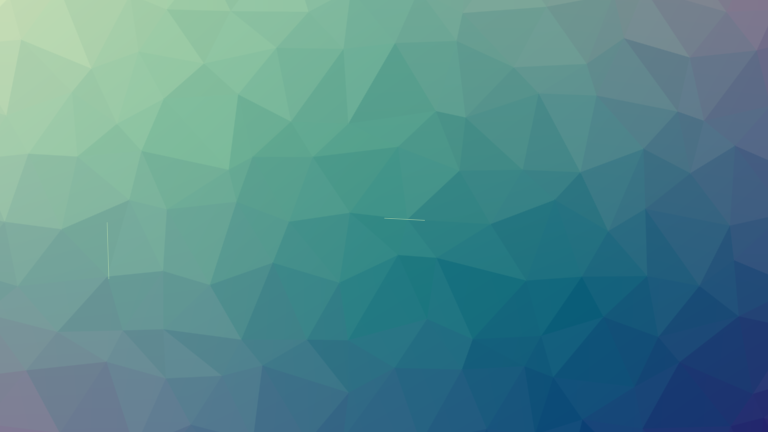
This background is drawn by a Shadertoy shader. Its source:

```glsl
// Low-poly gradient: a jittered, staggered lattice is cut into triangles,
// and each facet takes its tone from a smooth two-way colour field
// running from pale lime (top left) through teal to indigo (bottom right).

const vec2 CELL = vec2(0.139, 0.125);   // lattice spacing, in canvas heights
const float JITTER = 0.62;              // full range of vertex displacement
const float FLATNESS = 0.82;            // 1 = one tone per facet
const float TONE_RANGE = 0.035;         // random light and dark between facets

vec2 hash22(vec2 p) {
    vec3 q = fract(p.xyx * vec3(0.1031, 0.1030, 0.0973));
    q += dot(q, q.yzx + 33.33);
    return fract((q.xx + q.yz) * q.zy);
}

// Piecewise linear blend of five evenly spaced colours
vec3 ramp(float x, vec3 a, vec3 b, vec3 c, vec3 d, vec3 e) {
    vec4 t = clamp(x * 4.0 - vec4(0.0, 1.0, 2.0, 3.0), 0.0, 1.0);
    return mix(mix(mix(mix(a, b, t.x), c, t.y), d, t.z), e, t.w);
}

// Background colour at uv in 0..1
vec3 colourField(vec2 uv) {
    vec3 top = ramp(uv.x, vec3(.80, .88, .72), vec3(.62, .80, .65),
        vec3(.47, .70, .61), vec3(.47, .61, .58), vec3(.50, .45, .55));
    vec3 upper = ramp(uv.x, vec3(.64, .80, .67), vec3(.47, .72, .60),
        vec3(.30, .61, .54), vec3(.28, .53, .54), vec3(.31, .39, .52));
    vec3 lower = ramp(uv.x, vec3(.46, .63, .61), vec3(.38, .60, .58),
        vec3(.13, .49, .51), vec3(.05, .39, .48), vec3(.14, .29, .47));
    vec3 bottom = ramp(uv.x, vec3(.50, .46, .57), vec3(.33, .46, .56),
        vec3(.17, .37, .51), vec3(.05, .28, .47), vec3(.15, .15, .43));
    vec3 t = clamp(uv.y * 3.0 - vec3(0.0, 1.0, 2.0), 0.0, 1.0);
    return mix(mix(mix(bottom, lower, t.x), upper, t.y), top, t.z);
}

// Lattice vertex: odd rows are staggered, then every point is displaced
vec2 meshVertex(vec2 id) {
    vec2 stagger = vec2(0.5 * mod(id.y, 2.0), 0.0);
    return (id + stagger + (hash22(id + 41.0) - 0.5) * JITTER) * CELL;
}

// Signed distance to the line a-b, positive on its left
float edgeDistance(vec2 p, vec2 a, vec2 b) {
    vec2 e = b - a, q = p - a;
    return (e.x * q.y - e.y * q.x) / length(e);
}

// Facet colour in rgb, smooth coverage in a; corners run anticlockwise
vec4 facet(vec2 p, vec2 a, vec2 b, vec2 c, float aspect, float blur) {
    float d = min(edgeDistance(p, a, b),
              min(edgeDistance(p, b, c), edgeDistance(p, c, a)));
    float cover = clamp(0.5 + 0.5 * d / blur, 0.0, 1.0);
    vec2 centre = (a + b + c) / 3.0;
    vec2 samplePos = mix(p, centre, FLATNESS) / vec2(aspect, 1.0);
    float tone = (hash22(floor(centre * 900.0)).x - 0.5) * TONE_RANGE;
    return vec4(colourField(samplePos) + tone * vec3(1.2, 1.0, 0.7), 1.0) * cover;
}

// Thin lit seam between two points
float seam(vec2 p, vec2 a, vec2 b, float width, float blur) {
    vec2 q = p - a, e = b - a;
    float d = length(q - e * clamp(dot(q, e) / dot(e, e), 0.0, 1.0));
    return 1.0 - smoothstep(width - blur, width + blur, d);
}

void mainImage(out vec4 fragColor, in vec2 fragCoord) {
    const float aspect = 16.0 / 9.0;
    vec2 p = fragCoord / iResolution.xy * vec2(aspect, 1.0);
    float blur = 0.7 / iResolution.y;
    vec2 home = floor(p / CELL);

    // Gather the facets of all cells that can reach this point
    vec4 sum = vec4(0.0);
    for (int j = -1; j <= 1; j++) {
        for (int i = -1; i <= 1; i++) {
            vec2 id = home + vec2(i, j);
            vec2 a = meshVertex(id);
            vec2 b = meshVertex(id + vec2(1.0, 0.0));
            vec2 c = meshVertex(id + vec2(1.0, 1.0));
            vec2 d = meshVertex(id + vec2(0.0, 1.0));
            // Staggering skews the cell, so use its next vertex where closer
            if (distance(a, c) < distance(b, d)) {
                sum += facet(p, a, b, c, aspect, blur);
                sum += facet(p, a, c, d, aspect, blur);
            } else {
                sum += facet(p, a, b, d, aspect, blur);
                sum += facet(p, b, c, d, aspect, blur);
            }
        }
    }
    vec3 base = colourField(p / vec2(aspect, 1.0));
    vec3 colour = sum.a > 0.001 ? sum.rgb / sum.a : base;

    // Two pale seams
    float glint = max(seam(p, vec2(0.248, 0.484), vec2(0.252, 0.355), 0.001, blur),
                      seam(p, vec2(0.891, 0.495), vec2(0.982, 0.490), 0.001, blur));
    colour = mix(colour, vec3(0.66, 0.82, 0.66), 0.6 * glint);
    fragColor = vec4(clamp(colour, 0.0, 1.0), 1.0);
}
```
